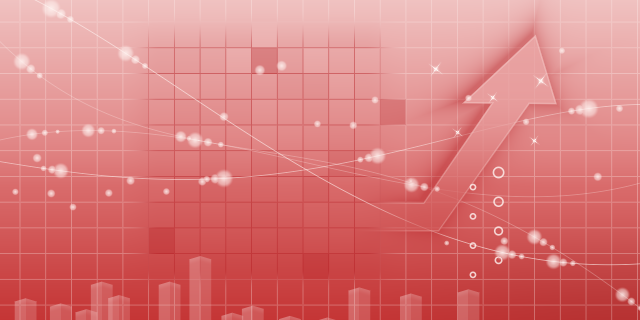
A Shadertoy shader for this background:

```glsl
// Red business backdrop: a vertical gradient under a white and crimson grid, with
// curves strung with soft dots, chart columns, rings, sparkles and a bent arrow.
// Canvas units: y runs 0..1 and x runs 0..2; layers go from back to front.

const vec3 DEEP_RED = vec3(0.76, 0.18, 0.18);
const vec3 ROSE = vec3(0.865, 0.46, 0.46);
const vec3 PALE_PINK = vec3(0.94, 0.76, 0.755);
const vec3 CRIMSON = vec3(0.70, 0.10, 0.12);
const vec3 WHITE = vec3(1.0, 0.96, 0.95);
const vec2 GRID_ORIGIN = vec2(0.0625, 0.0467);
const float GRID_STEP = 0.0804;
const float BAR_HALF_WIDTH = 0.034;

// Newton coefficients in 2x, one curve per component
const vec4 CURVE_0 = vec4(1.052, 0.495, 0.5625, 0.870);
const vec4 CURVE_1 = vec4(-0.289, -0.055, 0.0155, -0.281);
const vec4 CURVE_2 = vec4(-0.0145, 0.046, -0.0558, 0.0945);
const vec4 CURVE_3 = vec4(0.0218, -0.0025, 0.0198, -0.0413);
const vec4 CURVE_4 = vec4(-0.0029, -0.0039, -0.0001, 0.0062);
const vec4 CURVE_ALPHA = vec4(0.65, 0.55, 0.3, 0.3);
// Where dots gather along each curve
const vec4 CLUSTERS[4] = vec4[4](vec4(0.16, 0.19, 0.10, 0.068), vec4(0.393, 0.70, 0.61, 0.565),
  vec4(1.57, 1.18, 1.286, 1.67), vec4(1.73, 1.84, 0.276, 1.945));
// Chart columns: centre, height
const vec2 BARS[14] = vec2[14](vec2(0.08, 0.068), vec2(0.19, 0.052), vec2(0.27, 0.034),
  vec2(0.318, 0.12), vec2(0.372, 0.078), vec2(0.53, 0.12), vec2(0.626, 0.2), vec2(0.726, 0.023),
  vec2(0.79, 0.045), vec2(0.906, 0.013), vec2(1.023, 0.008), vec2(1.123, 0.102),
  vec2(1.284, 0.083), vec2(1.464, 0.096));
// Shaded tiles: column, row, strength
const vec3 TILES[5] = vec3[5](vec3(9, 9, 0.3), vec3(14, 7, 0.25), vec3(5, 2, 0.3),
  vec3(11, 1, 0.25), vec3(12, 5, 0.15));
// Sparkles: centre, size
const vec3 SPARKLES[5] = vec3[5](vec3(1.362, 0.784, 0.03), vec3(1.43, 0.586, 0.022),
  vec3(1.67, 0.56, 0.022), vec3(1.69, 0.747, 0.032), vec3(1.54, 0.695, 0.023));

float hash(float n) { return fract(sin(n * 127.1) * 4375.85); }

// Coverage of the region where d is negative
float fill(float d) { return clamp(0.5 - d * iResolution.y, 0.0, 1.0); }

float stroke(float d, float width) {
  return fill(abs(d) - width) * min(1.0, 2.0 * width * iResolution.y + 0.3);
}

vec4 curves(vec4 x) {
  vec4 t = 2.0 * x;
  return CURVE_0 + t * (CURVE_1 + (t - 1.0) * (CURVE_2 + (t - 2.0) * (CURVE_3 + (t - 3.0) * CURVE_4)));
}

// Signed distance to line a-b, negative on its left
float edge(vec2 p, vec2 a, vec2 b) {
  vec2 along = normalize(b - a);
  return dot(p - a, vec2(along.y, -along.x));
}

float arrow(vec2 p) {
  vec2 tip = vec2(1.674, 0.891), left = vec2(1.445, 0.677), right = vec2(1.74, 0.674);
  float head = max(edge(p, tip, left), max(edge(p, left, right), edge(p, right, tip)));
  float lower = max(edge(p, vec2(1.372, 0.276), vec2(1.654, 0.674)), 0.276 - p.y);
  float shaft = max(edge(p, vec2(1.536, 0.677), vec2(1.323, 0.367)), p.y - 0.74);
  float tail = max(p.y - 0.367, 1.08 - p.x);
  return min(head, max(lower, min(shaft, tail)));
}

// Translucent disc with a brighter core
float softDot(vec2 p, vec2 centre, float radius) {
  float d = length(p - centre) / radius;
  return 0.45 * (1.0 - smoothstep(0.65, 1.15, d)) + 0.35 * exp(-4.0 * d * d);
}

void mainImage(out vec4 fragColor, in vec2 fragCoord) {
  vec2 p = fragCoord / iResolution.y;
  vec3 color = mix(DEEP_RED, ROSE, smoothstep(-0.15, 0.6, p.y));
  color = mix(color, PALE_PINK, clamp((p.y - 0.42) / 0.58, 0.0, 1.0));
  color *= 1.0 - 0.07 * smoothstep(1.0, 2.0, p.x) * (1.0 - smoothstep(0.0, 0.4, p.y));

  // Grid: crimson in the central panel, white around it
  vec2 cell = (p - GRID_ORIGIN) / GRID_STEP, tile = floor(cell);
  float panel = smoothstep(0.38, 0.5, p.x) * (1.0 - smoothstep(1.14, 1.28, p.x))
    * smoothstep(0.09, 0.16, p.y) * (1.0 - smoothstep(0.84, 0.97, p.y));
  float tint = panel * 0.09 * hash(tile.x + 17.0 * tile.y);
  for (int i = 0; i < 5; i++) if (tile == TILES[i].xy) tint = TILES[i].z;
  color = mix(color, CRIMSON, tint);
  vec2 toLine = (0.5 - abs(fract(cell) - 0.5)) * GRID_STEP;
  float grid = stroke(min(toLine.x, toLine.y), 0.0012);
  color = mix(color, mix(WHITE, CRIMSON, panel), grid * mix(0.36, 0.5, panel));

  // Columns with peaked tops and two faces
  for (int i = 0; i < 14; i++) {
    float x = p.x - BARS[i].x, drop = BARS[i].y - 0.3 * abs(x) - p.y;
    float face = mix(0.34, 0.23, step(0.0, x)) + 0.12 * (1.0 - smoothstep(0.0, 0.02, drop));
    color = mix(color, PALE_PINK, fill(max(abs(x) - BAR_HALF_WIDTH, -drop)) * face);
  }

  // Curves
  vec4 height = curves(vec4(p.x)), slope = (curves(vec4(p.x + 0.01)) - height) / 0.01;
  vec4 gap = (p.y - height) / sqrt(1.0 + slope * slope);
  for (int i = 0; i < 4; i++) color = mix(color, WHITE, CURVE_ALPHA[i] * stroke(gap[i], 0.0012));

  // Arrow with shadow, sheen and rim
  float d = arrow(p), inside = fill(d), tailFade = smoothstep(1.1, 1.36, p.x);
  float shadow = exp(-32.0 * max(arrow(p + vec2(0.012, -0.006)), 0.0)) * (1.0 - inside);
  color = mix(color, CRIMSON, 0.42 * shadow * tailFade);
  vec3 sheen = mix(vec3(0.81, 0.32, 0.32), vec3(0.91, 0.62, 0.62), smoothstep(0.25, 0.72, p.y));
  color = mix(color, sheen, 0.75 * inside * tailFade);
  color = mix(color, WHITE, 0.25 * stroke(d + 0.003, 0.0015) * tailFade);

  // Dots along the curves
  float glow = 0.0;
  for (int k = 0; k < 12; k++) {
    float j = float(k / 4);
    vec4 x = CLUSTERS[k % 4] + j * vec4(0.03, -0.027, 0.04, 0.028), y = curves(x);
    for (int c = 0; c < 4; c++) {
      float size = mix(0.016, 0.029, hash(float(k % 4 * 4 + c) + 3.0)) / (1.0 + 0.8 * j);
      glow = max(glow, softDot(p, vec2(x[c], y[c]), size));
    }
  }
  // Loose dots
  for (float i = 0.0; i < 22.0; i++) {
    vec2 centre = vec2(2.0 * fract(i * 0.618 + 0.08), 0.12 + 0.75 * hash(i + 40.0));
    glow = max(glow, softDot(p, centre, 0.007 + 0.009 * hash(i + 9.0)));
  }
  // Zigzag of rings
  for (float i = 0.0; i < 8.0; i++) {
    float odd = mod(i, 2.0);
    float away = length(p - vec2(1.558 - 0.08 * odd, 0.461 - 0.0457 * i));
    glow = max(glow, 0.8 * stroke(away - mix(0.016 - 0.001 * i, 0.008, odd), 0.0025));
  }
  // Four-pointed sparkles
  for (int i = 0; i < 5; i++) {
    vec2 q = abs(mat2(0.8, 0.6, -0.6, 0.8) * (p - SPARKLES[i].xy)) / SPARKLES[i].z;
    float rays = exp(-22.0 * min(q.x, q.y)) * max(0.0, 1.0 - max(q.x, q.y));
    glow = max(glow, min(1.0, 1.3 * rays + 0.7 * exp(-18.0 * dot(q, q))));
  }
  fragColor = vec4(mix(color, WHITE, glow), 1.0);
}
```
